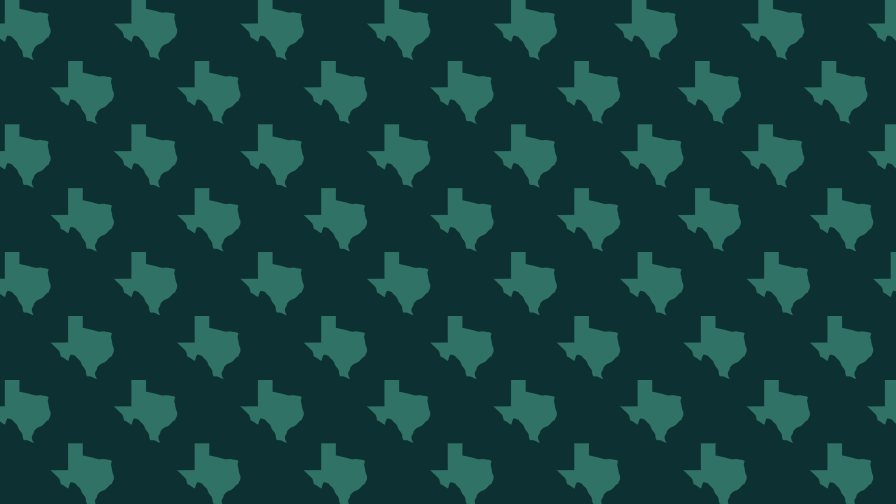
Write a Shadertoy shader that draws this pattern.

```glsl
// Half-drop rows of a flat state outline in green on deep teal.
// The outline is a polygon distance function with a small coastal wobble;
// a few repeats in the upper right slip sideways off the regular grid.

const vec3 GROUND = vec3(0.05, 0.19, 0.20);
const vec3 LAND = vec3(0.19, 0.45, 0.40);

// Lengths are fractions of the canvas height, measured from the top left.
const vec2 PERIOD = vec2(0.2511, 0.1266);
const vec2 ORIGIN = vec2(-0.025, -0.0065);
const float SIZE = 0.1257;
const float SLIP = 0.0115;
const float WOBBLE = 0.007;
const float WOBBLE_FREQ = 42.0;

// Corners in a unit square, y down, clockwise from the panhandle.
const int CORNERS = 23;
const vec2 OUTLINE[CORNERS] = vec2[CORNERS](
    vec2(0.275, 0.0), vec2(0.506, 0.0), vec2(0.506, 0.19),
    vec2(0.65, 0.222), vec2(0.77, 0.255), vec2(0.85, 0.243),
    vec2(0.96, 0.28), vec2(0.96, 0.42), vec2(1.0, 0.5),
    vec2(0.973, 0.64), vec2(0.87, 0.71), vec2(0.74, 0.81),
    vec2(0.70, 0.88), vec2(0.722, 0.99), vec2(0.58, 0.95),
    vec2(0.535, 0.835), vec2(0.40, 0.63), vec2(0.32, 0.62),
    vec2(0.27, 0.705), vec2(0.17, 0.65), vec2(0.13, 0.55),
    vec2(0.0, 0.425), vec2(0.275, 0.422));

// Signed distance to the outline, negative inside.
float outlineDistance(vec2 p) {
    float nearest = 1e6;
    float side = 1.0;
    vec2 b = OUTLINE[CORNERS - 1];
    for (int i = 0; i < CORNERS; i++) {
        vec2 a = OUTLINE[i];
        vec2 edge = b - a;
        vec2 rel = p - a;
        vec2 gap = rel - edge * clamp(dot(rel, edge) / dot(edge, edge), 0.0, 1.0);
        nearest = min(nearest, dot(gap, gap));
        bool crosses = (a.y > p.y) != (b.y > p.y);
        if (crosses && p.x < a.x + edge.x * (p.y - a.y) / edge.y) side = -side;
        b = a;
    }
    return side * sqrt(nearest);
}

// Rivers and coast are ragged; the surveyed borders stay straight.
vec2 roughen(vec2 p) {
    float ragged = smoothstep(0.56, 0.75, 0.5 * p.x + p.y);
    return p + WOBBLE * ragged * sin(WOBBLE_FREQ * p.yx);
}

// One for repeats that have slipped left; column counts half periods.
float slipped(float column, float row) {
    bool corner = row < 2.5 && column > row + 9.5;
    bool strays = (row == 3.0 && column == 11.0) || (row == 6.0 && column == 14.0);
    return corner || strays ? 1.0 : 0.0;
}

void mainImage(out vec4 fragColor, in vec2 fragCoord) {
    vec2 p = vec2(fragCoord.x, iResolution.y - fragCoord.y) / iResolution.y - ORIGIN;

    // Half-drop lattice, with each shape inside its own cell.
    float row = floor(p.y / PERIOD.y);
    float odd = mod(row, 2.0);
    p.x -= 0.5 * odd * PERIOD.x;
    float column = floor(p.x / PERIOD.x + 0.25);
    p -= vec2(column, row) * PERIOD;
    p.x += SLIP * slipped(2.0 * column + odd, row);

    float d = outlineDistance(roughen(p / SIZE)) * SIZE;
    float pixel = 1.0 / iResolution.y;
    float cover = 1.0 - smoothstep(-0.7 * pixel, 0.7 * pixel, d);
    fragColor = vec4(mix(GROUND, LAND, cover), 1.0);
}
```
